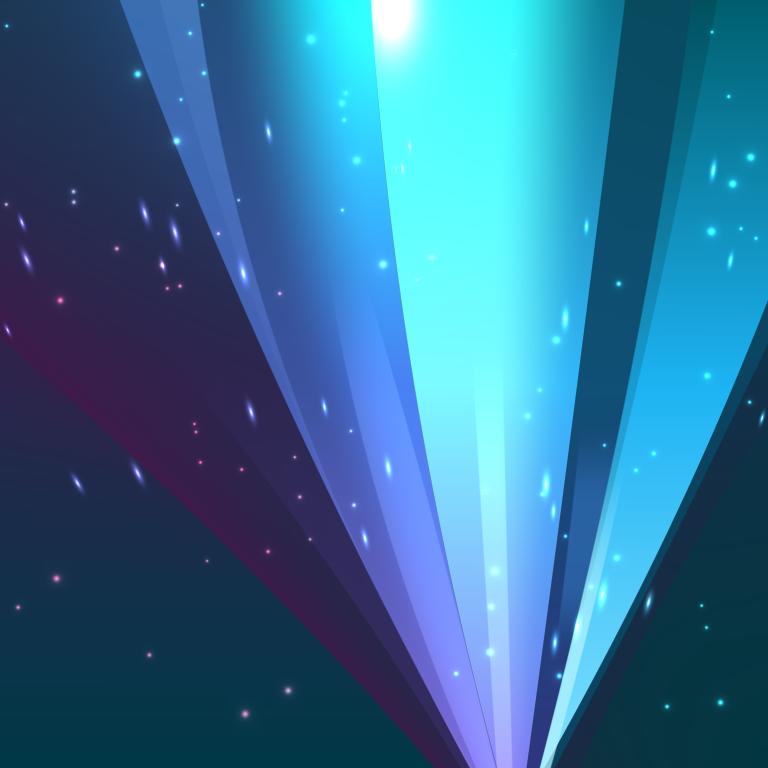
Give the GLSL for this background, as a Shadertoy shader.

```glsl
// A fan of translucent light blades rising from a point below the canvas.
// Each blade lies between two curved edges (parabolas in y) and is filled
// with vertical colour ramps; hashed dots and slanted glints lie on top.
#define DOT_COUNT 76
#define GLINT_COUNT 27
#define DOT_SIZE 0.0034
#define GLINT_LENGTH 0.017
#define FAN_ORIGIN vec2(0.67, -0.12)
#define LAMP_CENTRE vec2(0.510, 0.995)

float hash(float n) {
    return fract(sin(n * 127.1 + 3.7) * 4375.85);
}

// Parabola through x values given at the top, middle and bottom.
float edgeX(vec3 e, float y) {
    float t = 1.0 - y;
    return e.x * (1.0 - t) * (1.0 - 2.0 * t) + e.y * 4.0 * t * (1.0 - t) + e.z * t * (2.0 * t - 1.0);
}

// Smooth mask, 1 to the right of an edge.
float rightOf(vec2 p, vec3 e) {
    float soft = 1.0 / iResolution.y;
    return smoothstep(-soft, soft, p.x - edgeX(e, p.y));
}

float blade(vec2 p, vec3 left, vec3 right) {
    return rightOf(p, left) * (1.0 - rightOf(p, right));
}

// Position across a blade: 0 at the left edge, 1 at the right edge.
float across(vec2 p, vec3 left, vec3 right) {
    float a = edgeX(left, p.y);
    return (p.x - a) / (edgeX(right, p.y) - a);
}

vec3 ramp(float y, vec3 top, vec3 mid, vec3 low) {
    return mix(mix(low, mid, min(y * 2.0, 1.0)), top, max(y * 2.0 - 1.0, 0.0));
}

vec3 backdrop(vec2 p) {
    vec3 leftSide = ramp(p.y, vec3(0.10, 0.20, 0.30), vec3(0.155, 0.15, 0.30), vec3(0.0, 0.22, 0.28));
    vec3 rightSide = ramp(p.y, vec3(0.0, 0.38, 0.42), vec3(0.06, 0.19, 0.28), vec3(0.0, 0.22, 0.25));
    vec3 col = mix(leftSide, rightSide, smoothstep(0.5, 0.8, p.x));
    // Plum rays on both flanks of the fan
    vec3 plumEdge = vec3(-0.55, 0.07, 0.566);
    float d = p.x - edgeX(plumEdge, p.y);
    col = mix(col, vec3(0.27, 0.09, 0.29), 0.8 * rightOf(p, plumEdge) * exp(-max(d, 0.0) * 7.0));
    col = mix(col, vec3(0.24, 0.10, 0.28), 0.4 * exp(-abs(d) * 9.0) * smoothstep(0.2, 0.6, p.y));
    float inner = blade(p, vec3(-0.2, 0.25, 0.60), vec3(0.156, 0.362, 0.612));
    col = mix(col, vec3(0.23, 0.18, 0.42), 0.6 * inner * smoothstep(0.6, 0.2, p.y));
    float flank = blade(p, vec3(1.2, 0.975, 0.722), vec3(1.4, 1.03, 0.755));
    return mix(col, vec3(0.13, 0.14, 0.27), 0.55 * flank * smoothstep(0.6, 0.2, p.y));
}

vec3 fan(vec2 p, vec3 col) {
    vec3 outerL = vec3(0.156, 0.362, 0.612), outerL2 = vec3(0.208, 0.372, 0.612);
    vec3 innerL = vec3(0.257, 0.378, 0.615), coreL = vec3(0.483, 0.539, 0.647);
    vec3 coreR = vec3(0.814, 0.752, 0.686), darkR = vec3(0.902, 0.818, 0.703);
    vec3 outerR = vec3(1.13, 0.956, 0.709), rimR = vec3(1.2, 0.975, 0.722);

    // Soft spill beside the fan
    float spill = edgeX(outerL, p.y) - p.x;
    col += vec3(0.03, 0.07, 0.13) * exp(-abs(spill) * 9.0) * smoothstep(0.5, 1.0, p.y);

    // Left panel, brightening towards the core
    float s = across(p, innerL, coreL);
    vec3 shade = ramp(p.y, vec3(0.13, 0.30, 0.48), vec3(0.23, 0.32, 0.62), vec3(0.48, 0.42, 0.86));
    vec3 lit = ramp(p.y, vec3(0.08, 0.92, 1.0), vec3(0.28, 0.50, 0.95), vec3(0.50, 0.48, 0.94));
    col = mix(col, mix(shade, lit, smoothstep(0.1, 0.9, s)), blade(p, outerL, coreL));
    vec3 pale = ramp(p.y, vec3(0.22, 0.43, 0.69), vec3(0.27, 0.37, 0.70), vec3(0.50, 0.44, 0.88));
    col = mix(col, pale, blade(p, outerL, innerL));
    col += 0.03 * blade(p, outerL2, innerL) * p.y;
    float leaf = blade(p, vec3(0.40, 0.455, 0.62), vec3(0.36, 0.515, 0.645));
    col += vec3(0.08, 0.09, 0.11) * leaf * smoothstep(0.66, 0.45, p.y);

    // Core: cyan above, violet below, fading to its right edge
    s = across(p, coreL, coreR);
    lit = ramp(p.y, vec3(0.20, 1.0, 1.0), vec3(0.48, 0.98, 1.0), vec3(0.56, 0.53, 0.98));
    shade = ramp(p.y, vec3(0.04, 0.46, 0.57), vec3(0.20, 0.72, 0.98), vec3(0.50, 0.50, 0.95));
    col = mix(col, mix(lit, shade, smoothstep(0.48, 1.0, s)), blade(p, coreL, coreR));
    float stripe = blade(p, vec3(0.59, 0.617, 0.647), vec3(0.645, 0.655, 0.667));
    col += vec3(0.11, 0.12, 0.04) * stripe * smoothstep(0.56, 0.35, p.y);

    // Dark blade with a faint inner reflection
    shade = ramp(p.y, vec3(0.03, 0.29, 0.37), vec3(0.06, 0.31, 0.46), vec3(0.18, 0.21, 0.50));
    col = mix(col, shade, blade(p, coreR, darkR));
    float sheen = blade(p, vec3(0.80, 0.762, 0.703), darkR);
    sheen *= smoothstep(0.45, 0.34, p.y) * smoothstep(0.14, 0.25, p.y);
    col = mix(col, vec3(0.19, 0.44, 0.72), 0.65 * sheen);

    // Right blade, its rim and its white-hot root
    lit = ramp(p.y, vec3(0.0, 0.37, 0.43), vec3(0.11, 0.70, 0.95), vec3(0.50, 0.88, 1.0));
    col = mix(col, lit, blade(p, darkR, outerR));
    col *= 1.0 - 0.14 * blade(p, darkR, vec3(0.934, 0.83, 0.703));
    col = mix(col, vec3(0.04, 0.28, 0.40), 0.85 * blade(p, outerR, rimR));
    float root = blade(p, darkR, vec3(0.90, 0.835, 0.717)) * smoothstep(0.42, 0.15, p.y);
    col = mix(col, vec3(0.70, 0.95, 1.0), 0.75 * root);

    // Lamp at the top, strongest inside the core
    vec2 q = (p - LAMP_CENTRE) / vec2(0.036, 0.065);
    float lamp = exp(-dot(q, q)) * rightOf(p, coreL);
    float halo = exp(-length((p - LAMP_CENTRE) * vec2(1.0, 0.55)) * 14.0);
    return col + vec3(1.0) * lamp + vec3(0.18, 0.24, 0.25) * halo;
}

vec3 sparkles(vec2 p) {
    vec3 light = vec3(0.0);
    for (int i = 0; i < DOT_COUNT; i++) {
        float n = float(i) + 1.0;
        vec2 c = vec2(hash(n), 0.05 + 0.95 * hash(n + 91.3));
        float warm = smoothstep(0.62, 0.3, c.x) * smoothstep(0.9, 0.6, c.y);
        vec3 tint = mix(vec3(0.25, 0.85, 0.9), vec3(0.85, 0.35, 0.5), warm);
        float r = DOT_SIZE * mix(0.45, 1.2, pow(hash(n + 47.9), 2.0));
        float d = length(p - c) / r;
        light += tint * (0.8 * exp(-d * d) + 0.35 * exp(-d * 0.8));
    }
    // Glints lean along the rays of the fan
    for (int i = 0; i < GLINT_COUNT; i++) {
        float n = float(i) + 200.0;
        vec2 c = vec2(hash(n), 0.1 + 0.75 * hash(n + 31.7));
        c.x = mix(mix(0.7, c.x, 0.35), c.x, smoothstep(0.0, 0.5, c.y));
        vec2 axis = normalize((c - FAN_ORIGIN) * vec2(0.5, 1.0));
        vec2 q = vec2(dot(p - c, vec2(axis.y, -axis.x)) * 3.2, dot(p - c, axis));
        float d = length(q) / (GLINT_LENGTH * mix(0.5, 1.1, hash(n + 63.1)));
        vec3 tint = mix(vec3(0.45, 0.45, 0.95), vec3(0.3, 0.8, 1.0), smoothstep(0.2, 0.6, c.x));
        light += tint * 0.65 * exp(-d * d * 1.5) + vec3(0.5) * exp(-d * d * 9.0);
    }
    return light;
}

void mainImage(out vec4 fragColor, in vec2 fragCoord) {
    vec2 p = fragCoord / iResolution.xy;
    vec3 col = fan(p, backdrop(p)) + sparkles(p);
    fragColor = vec4(clamp(col, 0.0, 1.0), 1.0);
}
```
